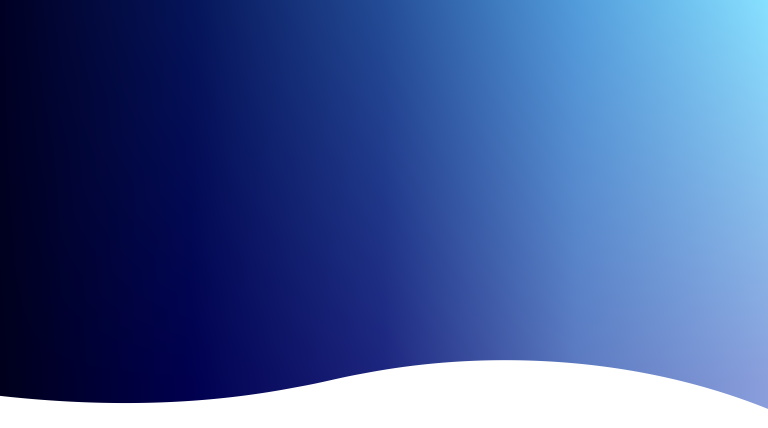
Give the GLSL for this background, as a Shadertoy shader.

```glsl
// Draws a navy to sky blue gradient above a smooth white wave.

// Five evenly spaced colour stops, blended from left to right.
vec3 ramp(float x, vec3 a, vec3 b, vec3 c, vec3 d, vec3 e) {
    float t = clamp(x, 0.0, 1.0) * 4.0;
    vec3 colour = mix(a, b, clamp(t, 0.0, 1.0));
    colour = mix(colour, c, clamp(t - 1.0, 0.0, 1.0));
    colour = mix(colour, d, clamp(t - 2.0, 0.0, 1.0));
    return mix(colour, e, clamp(t - 3.0, 0.0, 1.0));
}

// Height of the wave: a shallow trough joined to a broad crest.
float waveHeight(float x) {
    float l = x - 0.163;
    float r = x - 0.6576;
    float trough = 0.0583 + l * l * (0.68 + 0.3 * l);
    float crest = 0.1585 - r * r * (0.89 + 0.7 * r * r);
    return mix(trough, crest, smoothstep(0.38, 0.48, x));
}

void mainImage(out vec4 fragColor, in vec2 fragCoord) {
    vec2 uv = fragCoord / iResolution.xy;

    // Sky: a cyan-tinted upper ramp over a violet-tinted lower ramp
    vec3 upper = ramp(uv.x, vec3(0.0, 0.0, 0.14), vec3(0.02, 0.08, 0.35),
                      vec3(0.14, 0.30, 0.59), vec3(0.32, 0.61, 0.86),
                      vec3(0.53, 0.88, 1.0));
    vec3 lower = ramp(uv.x, vec3(0.0, 0.0, 0.11), vec3(0.0, 0.0, 0.31),
                      vec3(0.11, 0.14, 0.49), vec3(0.36, 0.47, 0.75),
                      vec3(0.54, 0.62, 0.86));
    vec3 colour = mix(lower, upper, clamp((uv.y - 0.1) / 0.9, 0.0, 1.0));

    // White wave with a one-pixel soft edge
    float edge = (waveHeight(uv.x) - uv.y) * iResolution.y;
    colour = mix(colour, vec3(1.0), clamp(edge + 0.5, 0.0, 1.0));

    fragColor = vec4(colour, 1.0);
}
```
